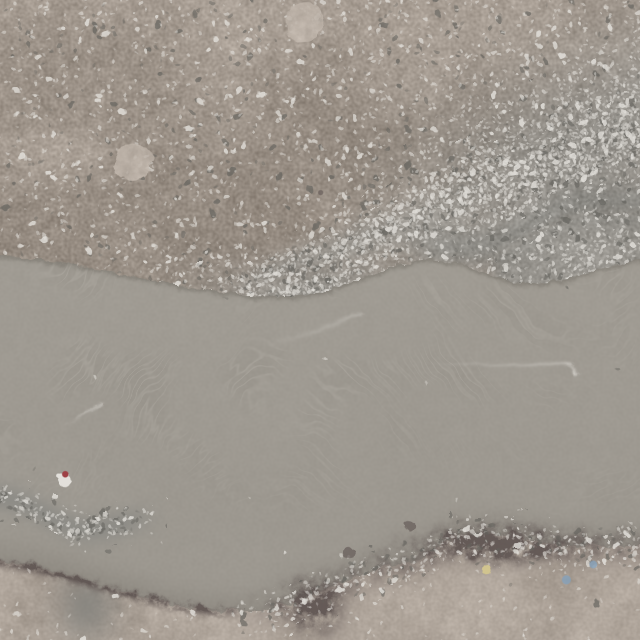
A three.js fragment shader for this texture:

```glsl
// Aerial view of a silty river between two sandy banks strewn with pale debris
#define WATER vec3(0.62, 0.602, 0.57)
#define SAND vec3(0.59, 0.55, 0.51)
#define PALE_SAND vec3(0.685, 0.645, 0.605)
#define MUD vec3(0.55, 0.545, 0.525)
#define SOIL vec3(0.36, 0.32, 0.31)
#define CHIP vec3(0.89, 0.88, 0.86)
#define CHIP_CELLS 115.0
#define SOFT 0.0014
#define RIPPLE 0.035

varying vec2 vUv;

vec2 hash2(vec2 p) {
  vec3 q = fract(p.xyx * vec3(0.1031, 0.103, 0.0973));
  q += dot(q, q.yzx + 33.33);
  return fract((q.xx + q.yz) * q.zy);
}

float corner(vec2 cell, vec2 f, vec2 o) {
  float a = 6.2832 * hash2(cell + o + 71.0).x;
  return dot(vec2(cos(a), sin(a)), f - o);
}

float gradNoise(vec2 p) {
  vec2 i = floor(p), f = p - i, u = f * f * (3.0 - 2.0 * f), e = vec2(1, 0);
  return mix(mix(corner(i, f, e.yy), corner(i, f, e.xy), u.x),
             mix(corner(i, f, e.yx), corner(i, f, e.xx), u.x), u.y);
}

float fbm(vec2 p) {
  float sum = 0.0, amp = 0.6;
  for (int k = 0; k < 4; k++) {
    sum += amp * gradNoise(p);
    p = mat2(1.6, 1.2, -1.2, 1.6) * p + 7.3;
    amp *= 0.55;
  }
  return sum;
}

// Ragged turned flakes; density is the share of filled cells
float flakes(vec2 p, float cells, float density, float seed) {
  vec2 g = p * cells;
  float cover = 0.0, rag = 0.35 * gradNoise(g * 1.7);
  for (int k = 0; k < 9; k++) {
    vec2 cell = floor(g) + vec2(k % 3 - 1, k / 3 - 1);
    vec2 spot = hash2(cell + seed), kind = hash2(cell + seed + 37.0);
    float c = cos(6.2832 * kind.y), s = sin(6.2832 * kind.y);
    vec2 d = mat2(c, -s, s, c) * (g - cell - spot) * vec2(0.75, 1.25);
    float r = mix(0.2, 0.65, spot.x * spot.y) + rag;
    float shape = 1.0 - smoothstep(-SOFT, SOFT, (length(d) - r) / cells);
    cover = max(cover, shape * step(kind.x, density) * mix(0.4, 1.0, spot.y));
  }
  return cover;
}

float ramp(float a, float b, float x) { return smoothstep(a, b, x); }
float bell(float d, float w) { return exp(-d * d / (w * w)); }
float blob(vec2 d, vec2 size) { return bell(length(d / size), 1.0); }
float disc(vec2 d, float r) { return 1.0 - ramp(r - SOFT, r + SOFT, length(d)); }
float stroke(vec2 p, vec2 a, vec2 b, float w) {
  vec2 d = b - a;
  float t = clamp(dot(p - a, d) / dot(d, d), 0.0, 1.0);
  return bell(length(p - a - d * t), w) * t;
}

float upperShore(float x) {
  return 0.603 - 0.067 * ramp(-0.05, 0.45, x) + 0.058 * ramp(0.45, 0.68, x)
    - 0.037 * (ramp(0.68, 0.83, x) - ramp(0.83, 1.02, x));
}
float lowerShore(float x) {
  return 0.131 - 0.086 * ramp(-0.08, 0.38, x) + 0.075 * ramp(0.38, 0.65, x)
    + 0.045 * ramp(0.64, 0.72, x) - 0.018 * ramp(0.78, 0.9, x);
}

void main() {
  vec2 p = vUv;
  float x = p.x, y = p.y;
  float broad = fbm(p * 7.0), fine = fbm(p * 48.0), grain = gradNoise(p * 190.0);
  vec2 w = p + 0.015 * vec2(fine, broad);
  float up = y - upperShore(x) + 0.01 * fine, low = lowerShore(x) - y + 0.016 * fine;
  float upper = ramp(-SOFT, SOFT, up), lower = ramp(-SOFT, SOFT, low);

  // Water with short ripples, wakes and a dark shoal
  vec3 col = WATER + 0.03 * (y - 0.35) + 0.01 * broad + 0.012 * (fine + grain);
  vec2 flow = vec2(x * 22.0 + y * 14.0, y * 62.0 + 14.0 * cos(x * 7.0) + 4.0 * broad);
  float crest = ramp(0.8, 1.0, 1.0 - abs(gradNoise(flow)));
  col += RIPPLE * (crest - 0.4) * ramp(-0.1, 0.5, gradNoise(p * 11.0 + 4.0)) * ramp(0.1, 0.4, y);
  float foam = 0.5 * stroke(w, vec2(0.66, 0.431), vec2(0.89, 0.431), 0.003)
    + stroke(w, vec2(0.88, 0.435), vec2(0.9, 0.416), 0.004)
    + 0.7 * stroke(w, vec2(0.1, 0.333), vec2(0.155, 0.363), 0.003)
    + 0.4 * stroke(w, vec2(0.4, 0.457), vec2(0.56, 0.507), 0.004);
  col = mix(col, CHIP, 0.6 * min(foam, 1.0));
  float shoalLine = 0.222 - 0.05 * ramp(0.0, 0.14, x) + 0.018 * ramp(0.13, 0.25, x);
  float shoal = bell(y - shoalLine, 0.022) * (1.0 - ramp(0.18, 0.27, x));
  col = mix(col, MUD, 0.9 * shoal) - 0.09 * bell(up, 0.006) - 0.04 * bell(low, 0.03);

  // Upper bank: brown sand, grey drift, wet mud and a gravel lens
  float off = y - 0.4 - 0.4 * x;
  float drift = bell(off + 0.02 * broad, 0.026 + 0.045 * ramp(0.4, 0.8, x)) * ramp(0.27, 0.43, x);
  drift = max(0.85 * drift, bell(up, 0.05) * bell(x - 0.48, 0.14));
  float greying = bell(off, 0.15) * ramp(0.45, 0.9, x);
  float above = y - 0.595 - 0.07 * ramp(0.74, 0.92, x);
  float lens = ramp(0.74, 0.79, x) * (1.0 - ramp(-0.01, 0.015, above));
  float wet = bell(above - 0.02, 0.032) * ramp(0.6, 0.7, x);
  vec3 bank = mix(SAND, PALE_SAND, 0.75 * ramp(0.72, 1.06, y + 0.1 * broad));
  bank = mix(bank, PALE_SAND + 0.01, 0.9 * blob(p - vec2(0.08, 0.76), vec2(0.09, 0.05)));
  bank = mix(bank, MUD + 0.035, 0.8 * max(greying, max(drift, lens)));
  bank = mix(bank, MUD, 0.85 * wet) + 0.06 * broad + 0.09 * fine + 0.08 * grain;
  col = mix(col, bank, upper);

  // Lower bank: pale sand, dark soil along the waterline
  vec3 beach = PALE_SAND + 0.1 * broad + 0.07 * fine + 0.04 * grain;
  beach = mix(beach, MUD - 0.04, 0.8 * blob(w - vec2(0.135, 0.05), vec2(0.045, 0.05)));
  col = mix(col, beach, lower);
  float litter = bell(low - 0.006, 0.025) * ramp(0.33, 0.5, x);
  float soil = 0.9 * bell(low - 0.004, 0.007) * (1.0 - ramp(0.32, 0.4, x)) + 0.4 * litter
    + blob(w - vec2(0.78, 0.145), vec2(0.1, 0.024)) + blob(w - vec2(0.495, 0.05), vec2(0.04));
  col = mix(col, SOIL, clamp(soil * (0.75 + 2.0 * fine), 0.0, 0.9));

  // Dark scraps, then pale chips
  float scraps = upper * (0.08 + 0.4 * drift + 0.1 * lens) + 0.5 * shoal + 0.35 * litter;
  col = mix(col, MUD - 0.16, 0.7 * flakes(p, 105.0, scraps, 11.0));
  float chips = upper * (0.09 + 0.6 * drift + 0.17 * greying + 0.12 * lens) * (1.0 - 0.7 * wet)
    + 0.35 * (shoal + litter) + 0.02 * lower;
  col = mix(col, CHIP, 0.85 * flakes(p, CHIP_CELLS, chips, 53.0));
  col = mix(col, CHIP, 0.6 * flakes(p, CHIP_CELLS * 1.5, chips, 97.0));

  // Bare round patches and single objects
  float bare = disc(w - vec2(0.475, 0.965), 0.031) + disc(w - vec2(0.208, 0.745), 0.03);
  col = mix(col, PALE_SAND + 0.06 + 0.1 * fine, 0.85 * bare);
  float dark = disc(p - vec2(0.501, 0.699), 0.004) + disc(w - vec2(0.544, 0.139), 0.009)
    + disc(w - vec2(0.638, 0.174), 0.008);
  col = mix(col, SOIL, 0.6 * dark);
  col = mix(col, CHIP, disc(w - vec2(0.1, 0.254), 0.011));
  col = mix(col, vec3(0.62, 0.25, 0.27), disc(p - vec2(0.102, 0.259), 0.005));
  col = mix(col, vec3(0.82, 0.77, 0.56), disc(w - vec2(0.76, 0.113), 0.007));
  float blue = disc(p - vec2(0.885, 0.094), 0.007) + disc(p - vec2(0.927, 0.118), 0.006);
  col = mix(col, vec3(0.52, 0.63, 0.73), 0.8 * blue);
  gl_FragColor = vec4(col, 1.0);
}
```
